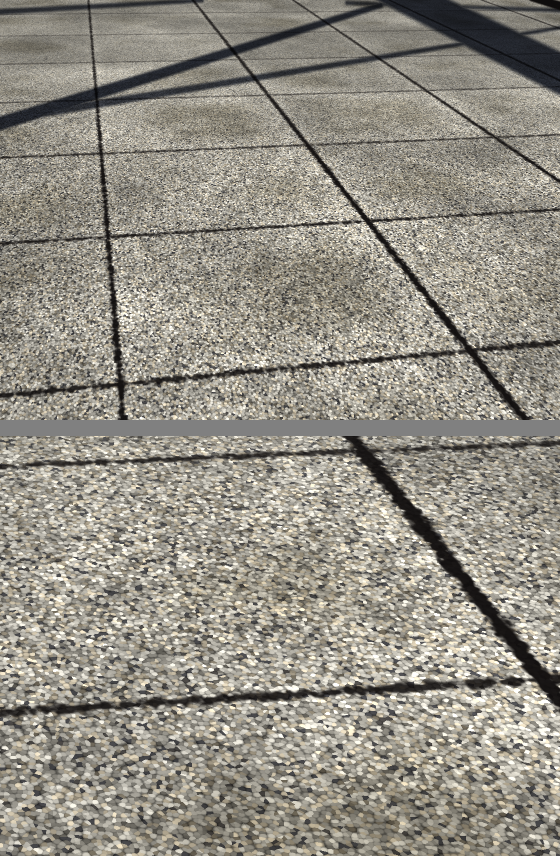
Top, the full canvas; bottom, a detail of the centre.
This texture is drawn by a WebGL 1 fragment shader. Its source:

```glsl
precision highp float;
// Exposed-aggregate paving slabs seen in perspective, crossed by hard sunlit shadows.
// Each canvas point is projected onto a ground plane where one unit is one slab;
// stones, stains and ragged joints live there, while the shadows are tapered bars.
uniform vec2 u_resolution;

const vec2 ASPECT = vec2(1.3333, 1.0);
const vec2 STONES_PER_SLAB = vec2(155.0, 98.0);
const vec3 STONE_DARK = vec3(0.33, 0.32, 0.295);
const vec3 STONE_LIGHT = vec3(1.0, 0.985, 0.935);
const vec3 STONE_SLATE = vec3(0.27, 0.27, 0.28);
const vec3 STONE_MEAN = vec3(0.625, 0.613, 0.575);
const vec3 JOINT_COLOR = vec3(0.06, 0.05, 0.05);
const vec3 SHADOW_TINT = vec3(0.22, 0.245, 0.31);

float hash(vec2 p) {
  vec3 q = fract(p.xyx * 0.1031);
  q += dot(q, q.yzx + 33.33);
  return fract((q.x + q.y) * q.z);
}

float noise(vec2 p) {
  vec2 i = floor(p), f = fract(p);
  f = f * f * (3.0 - 2.0 * f);
  return mix(mix(hash(i), hash(i + vec2(1.0, 0.0)), f.x),
             mix(hash(i + vec2(0.0, 1.0)), hash(i + 1.0), f.x), f.y);
}

float fbm(vec2 p) {
  float sum = 0.0, amp = 0.5;
  for (int i = 0; i < 4; i++) {
    sum += amp * noise(p);
    p = p * 2.03 + 17.0;
    amp *= 0.5;
  }
  return sum / 0.9375;
}

// Inverse perspective: canvas position (0..1) to slab coordinates
vec2 ground(vec2 p) {
  vec2 a = vec2(0.7005, 0.0947) - 0.09 * p;
  vec2 b = vec2(0.0521, 0.5175) - 0.383 * p;
  vec2 c = p - vec2(0.2148, 0.0851);
  return vec2(c.x * b.y - b.x * c.y, a.x * c.y - c.x * a.y) / (a.x * b.y - b.x * a.y);
}

// Nearest jittered pebble, darkened toward the gaps between pebbles
vec3 aggregate(vec2 p) {
  vec2 cell = floor(p), nearest = cell;
  float best = 8.0;
  for (int y = -1; y <= 1; y++) {
    for (int x = -1; x <= 1; x++) {
      vec2 id = cell + vec2(float(x), float(y));
      vec2 d = id + vec2(hash(id + 3.7), hash(id + 51.3)) - p;
      float dist = dot(d, d);
      if (dist < best) { best = dist; nearest = id; }
    }
  }
  float tone = 0.5 * (hash(nearest + 91.1) + hash(nearest + 163.7));
  vec3 stone = mix(STONE_DARK, STONE_LIGHT, tone);
  stone = mix(stone, STONE_SLATE, step(0.93, hash(nearest + 23.9)));
  stone *= mix(vec3(1.0), vec3(1.03, 0.99, 0.92), step(0.75, hash(nearest + 7.3)));
  return stone * (1.03 - 0.4 * smoothstep(0.4, 0.9, sqrt(best)));
}

// Coverage of a tapered bar between a and b, given in canvas fractions
float bar(vec2 p, vec2 a, vec2 b, float ra, float rb, float blur) {
  vec2 ab = (b - a) * ASPECT, ap = (p - a) * ASPECT;
  float t = clamp(dot(ap, ab) / dot(ab, ab), 0.0, 1.0);
  return 1.0 - smoothstep(-blur, blur, length(ap - ab * t) - mix(ra, rb, t));
}

float shadowMask(vec2 p) {
  float s = bar(p, vec2(-0.05, 0.685), vec2(0.68, 0.988), 0.017, 0.007, 0.005);
  s = max(s, 0.92 * bar(p, vec2(0.05, 0.725), vec2(1.05, 0.945), 0.010, 0.004, 0.005));
  s = max(s, bar(p, vec2(0.69, 1.03), vec2(1.05, 0.793), 0.038, 0.048, 0.007));
  s = max(s, 0.9 * bar(p, vec2(-0.05, 0.968), vec2(0.36, 0.999), 0.007, 0.005, 0.005));
  return max(s, 0.85 * bar(p, vec2(0.62, 0.993), vec2(1.05, 0.973), 0.005, 0.005, 0.005));
}

vec3 paving(vec2 p, vec2 pixel) {
  vec2 g = ground(p);
  vec2 gx = ground(p + vec2(pixel.x, 0.0)) - g;
  vec2 gy = ground(p + vec2(0.0, pixel.y)) - g;
  vec2 footprint = sqrt(gx * gx + gy * gy);
  float distant = smoothstep(0.55, 0.95, p.y);

  // Pebbles and their clumps lose contrast with distance
  vec3 col = mix(aggregate(g * STONES_PER_SLAB), STONE_MEAN, 0.7 * distant);
  float clumps = noise(g * vec2(70.0, 40.0)) + noise(g * vec2(31.0, 17.0)) - 1.0;
  col *= 1.0 + (1.0 - 0.7 * distant) * 0.16 * clumps;

  // Slab tone, stains and worn borders
  vec2 toJoint = abs(fract(g + 0.5) - 0.5);
  float edge = min(toJoint.x, toJoint.y);
  float stain = fbm(g * vec2(2.6, 2.2) + 9.0);
  col *= 0.95 + 0.1 * hash(floor(g) + 40.0);
  col *= 1.0 + 0.45 * (stain - 0.5);
  float dirt = smoothstep(0.4, 0.75, fbm(g * 2.2 + 31.0)) * smoothstep(0.03, 0.3, edge);
  col *= mix(vec3(1.0), vec3(0.82, 0.81, 0.78), dirt);
  col *= 1.0 + 0.07 * (1.0 - smoothstep(0.015, 0.07, edge));
  col *= mix(1.0, 0.88, smoothstep(0.75, 1.0, p.y));

  // Ragged joints: the long ones are heavier, the cross ones are crossed by pebbles
  float rag = noise(g * vec2(130.0, 85.0) + 5.0) + 0.6 * noise(g * vec2(48.0, 30.0)) - 0.8;
  float lineId = floor(g.x + 0.5);
  vec2 halfWidth = vec2(0.0085 + 0.005 * clamp(lineId, 0.0, 1.0), 0.012);
  vec2 soft = footprint * 0.8 + vec2(0.004, 0.007);
  vec2 d = toJoint + rag * vec2(0.010, 0.020) - halfWidth;
  vec2 joint = 1.0 - smoothstep(-soft, soft, d);
  joint *= vec2(mix(0.96, 0.82, distant), mix(0.88, 0.55, distant));
  return mix(col, JOINT_COLOR, max(joint.x, joint.y));
}

void main() {
  vec2 pixel = 1.0 / u_resolution;
  vec2 p = gl_FragCoord.xy * pixel;
  vec3 col = vec3(0.0);
  for (int i = 0; i < 4; i++) {
    vec2 offset = vec2(mod(float(i), 2.0), floor(float(i) * 0.5)) * 0.5 - 0.25;
    col += 0.25 * paving(p + offset * pixel, pixel);
  }
  col *= mix(vec3(1.0), SHADOW_TINT, shadowMask(p));
  col = mix(col, JOINT_COLOR, bar(p, vec2(0.95, 1.005), vec2(1.03, 0.975), 0.008, 0.012, 0.003));
  gl_FragColor = vec4(clamp(col, 0.0, 1.0), 1.0);
}
```
